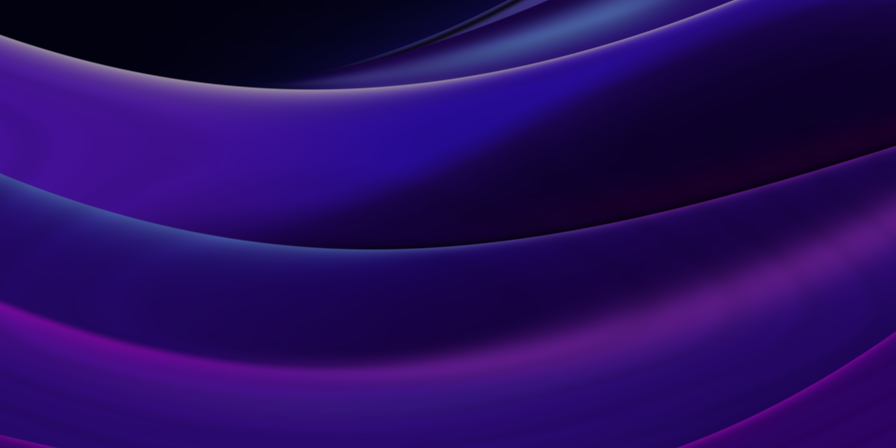
A Shadertoy shader for this background:

```glsl
const vec3 NIGHT = vec3(0.005, 0.004, 0.06);
const vec3 NAVY = vec3(0.04, 0.03, 0.22);
const vec3 INK = vec3(0.035, 0.0, 0.13);
const vec3 PLUM = vec3(0.085, 0.005, 0.24);
const vec3 INDIGO = vec3(0.14, 0.03, 0.40);
const vec3 VIOLET = vec3(0.25, 0.06, 0.57);
const vec3 COBALT = vec3(0.13, 0.04, 0.57);
const vec3 STEEL = vec3(0.28, 0.38, 0.62);
const vec3 SLATE = vec3(0.22, 0.19, 0.47);
const vec3 PEARL = vec3(0.66, 0.63, 0.65);
const vec3 MAGENTA = vec3(0.50, 0.03, 0.60);
const vec3 ORCHID = vec3(0.40, 0.12, 0.54);
const float STREAKS = 0.025;

// Sagging curve: separate bend on each side of its lowest point
float arc(float x, vec2 low, float leftBend, float rightBend, float ease) {
    float d = x - low.x;
    float r = max(d, 0.0);
    return low.y + (d < 0.0 ? leftBend : rightBend) * d * d - ease * r * r * r;
}

float bell(float d, float width) {
    return exp(-d * d / (width * width));
}

// Glow that starts at an edge and fades with depth
float fade(float depth, float width) {
    return exp(-max(depth, 0.0) / width);
}

// Dark sky with a slate ribbon and a steel sheen
vec3 backdrop(vec2 p, float crest, float aa) {
    float ribbonTop = arc(p.x, vec2(0.38, 0.801), 0.0, 0.35, 0.0);
    float ribbonLow = arc(p.x, vec2(0.24, 0.787), 0.0, 0.22, 0.0);
    float started = smoothstep(0.55, 0.85, p.x);

    vec3 sky = mix(NIGHT, NAVY, smoothstep(0.2, 1.0, p.x) * fade(p.y - ribbonTop, 0.10));
    vec3 ribbon = mix(NAVY, SLATE, smoothstep(0.65, 1.0, p.x));
    ribbon *= 1.0 - 0.8 * bell(p.y - ribbonTop + 0.012, 0.008);

    float t = (p.y - crest) / max(ribbonLow - crest, 0.02);
    vec3 under = mix(INDIGO, PLUM, smoothstep(0.4, 0.9, t));
    vec3 sheen = mix(SLATE, STEEL, smoothstep(0.8, 1.2, p.x));
    under = mix(under, sheen, 0.9 * bell(t - 0.42, 0.27) * (1.0 - smoothstep(1.35, 1.7, p.x)));
    under = mix(under, SLATE, 0.6 * fade(t, 0.3) * bell(p.x - 0.85, 0.3));

    vec3 strands = mix(ribbon, under, smoothstep(aa, -aa, p.y - ribbonLow));
    return mix(sky, strands, started * smoothstep(aa, -aa, p.y - ribbonTop));
}

// Broad violet wave with a shaded diagonal fold
vec3 upperWave(vec2 p, float crest, float seam) {
    float fold = 0.5 + 0.52 * smoothstep(0.5, 2.0, p.x);
    float below = fold - p.y;
    vec3 lit = mix(VIOLET, COBALT, smoothstep(0.3, 1.1, p.x));
    lit = mix(lit, VIOLET, 0.5 * fade(crest - p.y, 0.05));
    vec3 shade = mix(INK, INDIGO, 0.8 * fade(below, 0.10));
    vec3 col = mix(lit, shade, smoothstep(-0.05, 0.035, below) * smoothstep(0.2, 0.8, p.x));

    float lift = p.y - seam;
    col = mix(col, PLUM, 0.75 * fade(lift, 0.07) * smoothstep(0.1, 0.75, p.x));
    col = mix(col, vec3(0.11, 0.0, 0.14), 0.7 * bell(lift - 0.035, 0.04) * smoothstep(0.9, 1.6, p.x));
    col *= 1.0 - 0.8 * fade(lift, 0.009) * smoothstep(0.5, 1.0, p.x);

    // Pale crest: wide on the left, a thin line on the right
    float depth = crest - p.y;
    float width = mix(0.026, 0.007, smoothstep(0.4, 1.3, p.x));
    return mix(col, PEARL, 0.9 * fade(depth, width));
}

// Dark hollow under the seam, then the magenta ridge
vec3 lowerWave(vec2 p, float seam, float ridge) {
    float depth = seam - p.y;
    float leftSide = 1.0 - smoothstep(0.1, 1.1, p.x);
    float rightSide = smoothstep(0.75, 1.6, p.x);

    vec3 hollow = mix(PLUM, INDIGO, max(0.85 * leftSide, 0.6 * rightSide * fade(depth, 0.08)));
    hollow = mix(hollow, COBALT, 0.55 * fade(depth, 0.08) * (1.0 - rightSide));
    vec3 rim = mix(STEEL, ORCHID, rightSide);
    hollow = mix(hollow, rim, 0.85 * fade(depth, mix(0.035, 0.008, smoothstep(0.2, 1.1, p.x))));

    float under = ridge - p.y;
    vec3 base = mix(INDIGO, VIOLET, 0.9 * fade(under, 0.11) * (1.0 - 0.6 * rightSide));
    base = mix(base, vec3(0.21, 0.12, 0.50), 0.5 * bell(under - 0.08, 0.04) * bell(p.x - 0.8, 0.6));
    base = mix(base, MAGENTA, 0.85 * fade(under, 0.045) * (1.0 - smoothstep(0.2, 1.1, p.x)));
    float softness = mix(0.012, 0.05, rightSide);
    vec3 col = mix(hollow, base, smoothstep(-softness, softness, under));
    float glow = 0.75 * smoothstep(0.3, 1.1, p.x);
    return mix(col, ORCHID, glow * bell(under - 0.01, mix(0.03, 0.065, rightSide)));
}

void mainImage(out vec4 fragColor, in vec2 fragCoord) {
    vec2 p = fragCoord / iResolution.xy * vec2(2.0, 1.0);
    float aa = 1.2 / iResolution.y;

    float crest = arc(p.x, vec2(0.70, 0.80), 0.25, 0.255, 0.03);
    float seam = arc(p.x, vec2(0.833, 0.443), 0.245, 0.24, 0.06);
    float ridge = arc(p.x, vec2(0.76, 0.175), 0.26, 0.24, 0.015);
    float hem = arc(p.x, vec2(0.996, -0.0925), 0.123, 0.35, 0.0);

    // Stack the layers from back to front
    vec3 col = backdrop(p, crest, aa);
    col = mix(col, upperWave(p, crest, seam), smoothstep(aa, -aa, p.y - crest));
    col = mix(col, lowerWave(p, seam, ridge), smoothstep(aa, -aa, p.y - seam));

    // Bottom fold with a bright magenta rim
    col = mix(col, PLUM, 0.5 * fade(p.y - hem, 0.07) * smoothstep(1.2, 1.7, p.x));
    vec3 bottom = mix(vec3(0.17, 0.01, 0.38), MAGENTA, 0.85 * fade(hem - p.y, 0.014));
    col = mix(col, bottom, smoothstep(aa, -aa, p.y - hem));

    // Faint streaks that follow the waves
    float flow = p.y - mix(ridge, crest, smoothstep(0.2, 0.8, p.y));
    float streak = sin(flow * 90.0 + p.x) + 0.6 * sin(flow * 171.0 - 2.0 * p.x);
    fragColor = vec4(clamp(col * (1.0 + STREAKS * streak), 0.0, 1.0), 1.0);
}
```
